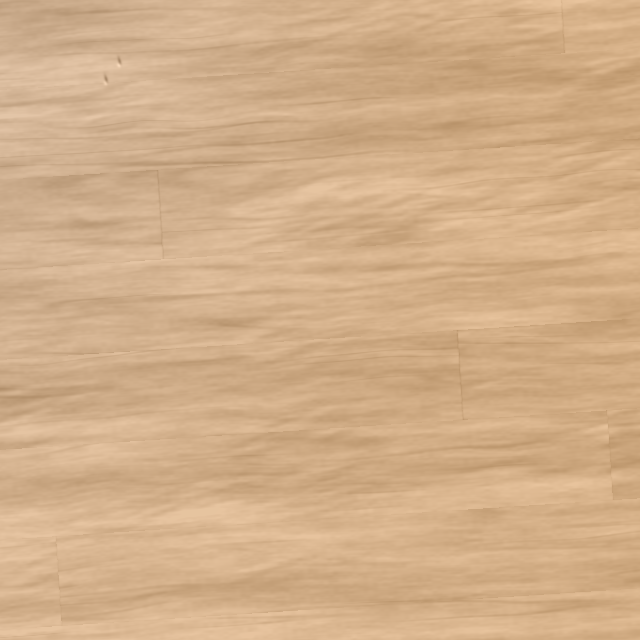
Reproduce this texture procedurally as a WebGL 2 fragment shader.

```glsl
#version 300 es
precision highp float;

uniform vec2 u_resolution;
out vec4 outColor;

const vec3 DARK_OAK = vec3(0.735, 0.590, 0.432);
const vec3 PALE_OAK = vec3(0.890, 0.750, 0.602);
const float GRAIN_SLOPE = 0.065;
const float ROW_HEIGHT = 0.1406;
const float PLANK_LENGTH = 1.1;
const float ROW_SHIFT = 0.226;

float hash(vec2 p) {
    vec3 q = fract(vec3(p.xyx) * 0.1031);
    q += dot(q, q.yzx + 33.33);
    return fract((q.x + q.y) * q.z);
}

float noise(vec2 p) {
    vec2 cell = floor(p);
    vec2 f = fract(p);
    f = f * f * (3.0 - 2.0 * f);
    float bottom = mix(hash(cell), hash(cell + vec2(1.0, 0.0)), f.x);
    float top = mix(hash(cell + vec2(0.0, 1.0)), hash(cell + 1.0), f.x);
    return mix(bottom, top, f.y);
}

float fbm(vec2 p) {
    float sum = 0.0;
    float gain = 0.5;
    for (int i = 0; i < 4; i++) {
        sum += gain * noise(p);
        p = p * 2.03 + 17.3;
        gain *= 0.5;
    }
    return sum / 0.9375;
}

float softLine(float dist, float halfWidth, float pixel) {
    return 1.0 - smoothstep(halfWidth - pixel, halfWidth + pixel, abs(dist));
}

// Thin crests along the middle level of a stretched noise
float streak(vec2 p, float width) {
    return 1.0 - smoothstep(0.0, width, abs(noise(p) - 0.5));
}

// Signed wood tone around zero
float woodGrain(vec2 p, float seed) {
    vec2 warped = p;
    warped.y += 0.016 * (noise(p * vec2(3.0, 8.0) + 5.0) - 0.5);
    warped.y += 0.008 * (noise(p * vec2(11.0, 24.0) + seed) - 0.5);

    float bands = fbm(warped * vec2(1.4, 17.0) + 40.0) - 0.5;
    float fibre = fbm(warped * vec2(5.0, 62.0) + seed) - 0.5;
    float pores = noise(warped * vec2(36.0, 210.0) + seed) - 0.5;
    float speckle = noise(p * vec2(130.0, 260.0) + seed) - 0.5;

    // Slanted feathering in scattered patches
    float patchMask = smoothstep(0.55, 0.80, noise(p * vec2(4.0, 11.0) + seed));
    vec2 slanted = vec2(p.x, warped.y - 0.22 * p.x);
    float feather = noise(slanted * vec2(15.0, 115.0) + seed) - 0.5;

    // Dark veins that fade in and out, wide ones and hairlines
    float veinMask = smoothstep(0.40, 0.75, noise(p * vec2(2.5, 13.0) + seed + 9.0));
    float vein = streak(warped * vec2(1.8, 34.0) + seed, 0.08) * veinMask;
    float hairMask = smoothstep(0.45, 0.75, noise(p * vec2(5.0, 31.0) + seed + 3.0));
    float hair = streak(warped * vec2(3.5, 70.0) + seed, 0.12) * hairMask;

    return 0.95 * bands + 0.92 * fibre + 0.24 * pores + 0.13 * speckle
         + 0.50 * feather * patchMask - 0.34 * vein - 0.24 * hair;
}

// Small dents: x is shadow, y is bright rim
vec2 dents(vec2 uv) {
    vec2 marks = vec2(0.0);
    for (int i = 0; i < 2; i++) {
        vec2 d = uv - vec2(0.187, 0.904) + float(i) * vec2(0.021, 0.028);
        d.x += 0.25 * d.y;
        marks.x += exp(-dot(d * vec2(380.0, 150.0), d * vec2(380.0, 150.0)));
        d += vec2(0.002, 0.006);
        marks.y += exp(-dot(d, d) * 90000.0);
    }
    return marks;
}

void main() {
    vec2 uv = gl_FragCoord.xy / u_resolution;
    float pixel = 1.0 / min(u_resolution.x, u_resolution.y);

    // Plank layout, tilted slightly upward to the right
    vec2 board = vec2(uv.x + GRAIN_SLOPE * uv.y, uv.y - GRAIN_SLOPE * uv.x);
    float rowPos = (1.0 - board.y) / ROW_HEIGHT;
    float row = floor(rowPos);
    float jointVisibility = 0.5 - 0.5 * cos(2.7 * row - 2.26);
    float hasJoint = step(0.3, jointVisibility) * step(row, 6.5);
    float along = (board.x - 0.746 - ROW_SHIFT * (row - 4.0)) / PLANK_LENGTH;
    float plank = floor(along) * hasJoint;
    float plankHash = hash(vec2(plank + 20.0, row + 7.0));

    float tone = 0.58 + woodGrain(board, floor(plankHash * 90.0));
    tone += 0.16 * (plankHash - 0.5);

    // Butt joints and faint long seams
    float jointDist = (along - floor(along + 0.5)) * PLANK_LENGTH;
    float seamDist = (rowPos - floor(rowPos + 0.5)) * ROW_HEIGHT;
    tone -= 0.28 * hasJoint * jointVisibility * softLine(jointDist, 0.0012, pixel);
    float seamFade = noise(board * vec2(5.0, 9.0) + 3.0);
    tone -= 0.14 * seamFade * softLine(seamDist, 0.0010, pixel);

    vec3 color = mix(DARK_OAK, PALE_OAK, clamp(tone, -0.2, 1.1));

    // Cool sheen at upper left, warmer toward the right
    float sheen = 1.0 - smoothstep(0.0, 0.9, distance(uv, vec2(0.0, 0.9)));
    color += sheen * vec3(-0.012, 0.004, 0.026);
    color += (uv.x - 0.5) * vec3(0.006, -0.004, -0.020);

    vec2 marks = dents(uv);
    color -= 0.20 * marks.x;
    color += 0.12 * marks.y;
    outColor = vec4(clamp(color, 0.0, 1.0), 1.0);
}
```
